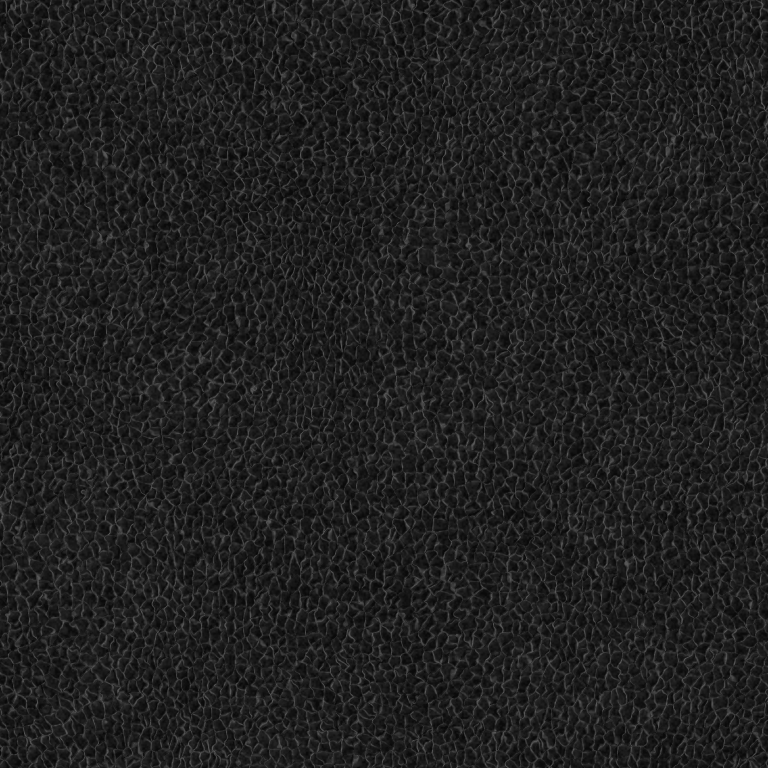
Reproduce this texture procedurally as a WebGL 1 fragment shader.

```glsl
precision highp float;

uniform vec2 u_resolution;

vec2 hash2(vec2 p) {
  vec3 q = fract(vec3(p.xyx) * vec3(0.1031, 0.1030, 0.0973));
  q += dot(q, q.yzx + 33.33);
  return fract((q.xx + q.yz) * q.zy);
}

float noise(vec2 p) {
  vec2 cell = floor(p);
  vec2 f = fract(p);
  f = f * f * (3.0 - 2.0 * f);
  float low = mix(hash2(cell).x, hash2(cell + vec2(1.0, 0.0)).x, f.x);
  float high = mix(hash2(cell + vec2(0.0, 1.0)).x, hash2(cell + 1.0).x, f.x);
  return mix(low, high, f.y);
}

vec2 seedOffset(vec2 cell) {
  return 0.5 + 0.95 * (hash2(cell + 100.0) - 0.5);
}

// Returns distance to the nearest crease, its normal, and the pebble shade.
vec4 pebbles(vec2 p) {
  vec2 base = floor(p);
  vec2 f = fract(p);
  vec2 nearestCell = vec2(0.0);
  vec2 nearest = vec2(8.0);
  for (int y = -1; y <= 1; y++) {
    for (int x = -1; x <= 1; x++) {
      vec2 cell = vec2(float(x), float(y));
      vec2 toSeed = cell + seedOffset(base + cell) - f;
      if (dot(toSeed, toSeed) < dot(nearest, nearest)) {
        nearest = toSeed;
        nearestCell = cell;
      }
    }
  }
  float crease = 8.0;
  vec2 normal = vec2(1.0, 0.0);
  for (int y = -2; y <= 2; y++) {
    for (int x = -2; x <= 2; x++) {
      vec2 cell = nearestCell + vec2(float(x), float(y));
      vec2 toSeed = cell + seedOffset(base + cell) - f;
      vec2 between = toSeed - nearest;
      if (dot(between, between) > 0.0001) {
        vec2 direction = normalize(between);
        float edge = dot(0.5 * (nearest + toSeed), direction);
        if (edge < crease) {
          crease = edge;
          normal = direction;
        }
      }
    }
  }
  return vec4(crease, normal, hash2(base + nearestCell + 300.0).x);
}

void main() {
  vec2 uv = gl_FragCoord.xy / min(u_resolution.x, u_resolution.y);

  // Broad bends in the hide, then small wobble along the creases
  vec2 bend = vec2(noise(uv * 6.0 + 11.0), noise(uv * 6.0 + 47.0)) - 0.5;
  vec2 wobble = vec2(noise(uv * 150.0 + 5.0), noise(uv * 150.0 + 71.0)) - 0.5;
  vec2 hide = uv + 0.04 * bend + 0.006 * wobble;
  vec4 pebble = pebbles(hide * vec2(82.0, 66.0) + 20.0);

  // Pale broken crease lines, strongest where they run upright
  float softness = 35.0 / min(u_resolution.x, u_resolution.y);
  float line = 1.0 - smoothstep(0.0, 0.13 + softness, pebble.x);
  float strength = mix(0.4, 1.0, abs(pebble.y));
  strength *= 0.2 + 1.25 * noise(uv * 130.0 + 31.0);

  // Light from the upper left leaves a dark flank beside each crease
  float flank = 1.0 - smoothstep(0.15, 0.5, pebble.x);
  float slope = dot(pebble.yz, vec2(-0.85, 0.53)) * flank;

  float grain = noise(uv * 400.0) + noise(uv * 230.0 + 90.0) - 1.0;
  float patches = noise(uv * 9.0 + 60.0) - 0.5;
  float tone = 0.082 + 0.025 * (pebble.w - 0.5) + 0.03 * slope;
  tone += 0.16 * line * strength + 0.012 * flank;
  tone += (0.055 + 0.04 * line) * grain + 0.016 * patches;

  gl_FragColor = vec4(vec3(clamp(tone, 0.04, 0.34)), 1.0);
}
```
